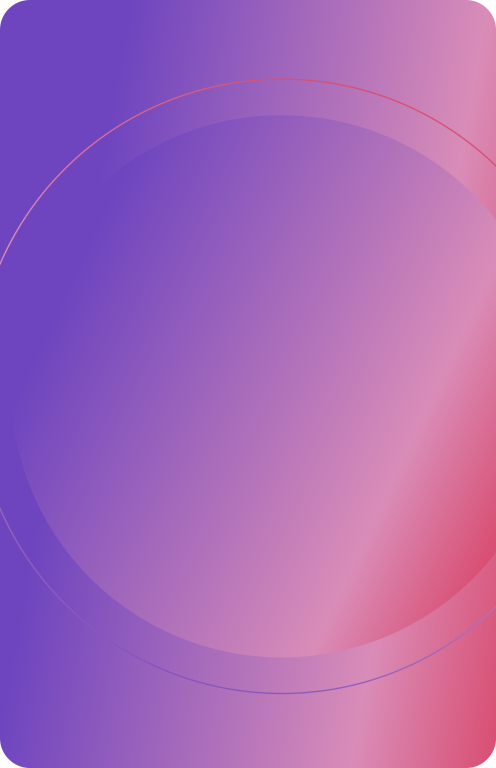
A Shadertoy shader for this background:

```glsl
// A rounded card with a violet-pink-red gradient, a large disc and a thin ring.
// Card, disc and ring share one three-stop ramp, each along its own slanted axis;
// signed distances give smooth edges. All lengths are in canvas heights.

#define CENTER vec2(0.367, 0.497)
#define DISC_RADIUS 0.353
#define RING_RADIUS 0.400
#define RING_WIDTH 0.0018
#define CORNER_RADIUS 0.039
#define VIOLET vec3(0.430, 0.270, 0.750)
#define PINK vec3(0.850, 0.550, 0.720)
#define RED vec3(0.850, 0.310, 0.450)
#define PAPER vec3(1.0)

// Violet, pink and red placed at the three positions in stops
vec3 ramp(float t, vec3 stops) {
    float toPink = clamp((t - stops.x) / (stops.y - stops.x), 0.0, 1.0);
    float toRed = clamp((t - stops.y) / (stops.z - stops.y), 0.0, 1.0);
    return mix(mix(VIOLET, PINK, toPink), RED, toRed);
}

float roundedBox(vec2 p, vec2 halfSize, float radius) {
    vec2 q = abs(p) - halfSize + radius;
    return length(max(q, 0.0)) + min(max(q.x, q.y), 0.0) - radius;
}

// Coverage of a shape, one pixel soft at its edge
float cover(float dist, float pixel) {
    return clamp(0.5 - dist / pixel, 0.0, 1.0);
}

void mainImage(out vec4 fragColor, in vec2 fragCoord) {
    float pixel = 1.0 / iResolution.y;
    vec2 p = fragCoord * pixel;
    vec2 halfCard = 0.5 * iResolution.xy * pixel;
    float down = 1.0 - p.y;
    float fromCenter = length(p - CENTER);

    // Card gradient, nearly horizontal
    vec3 color = ramp(p.x + 0.18 * down, vec3(0.169, 0.638, 0.820));

    // Disc with a steeper gradient
    vec3 discColor = ramp(p.x + 0.47 * down, vec3(0.262, 0.807, 0.977));
    color = mix(color, discColor, cover(fromCenter - DISC_RADIUS, pixel));

    // Thin ring, red at the top and violet below
    vec3 ringColor = ramp(p.y + 0.4 * p.x, vec3(0.078, 0.690, 1.040));
    float ringDist = abs(fromCenter - RING_RADIUS) - 0.5 * RING_WIDTH;
    color = mix(color, ringColor, cover(ringDist, pixel));

    // Rounded corners
    float card = cover(roundedBox(p - halfCard, halfCard, CORNER_RADIUS), pixel);
    fragColor = vec4(mix(PAPER, color, card), 1.0);
}
```
